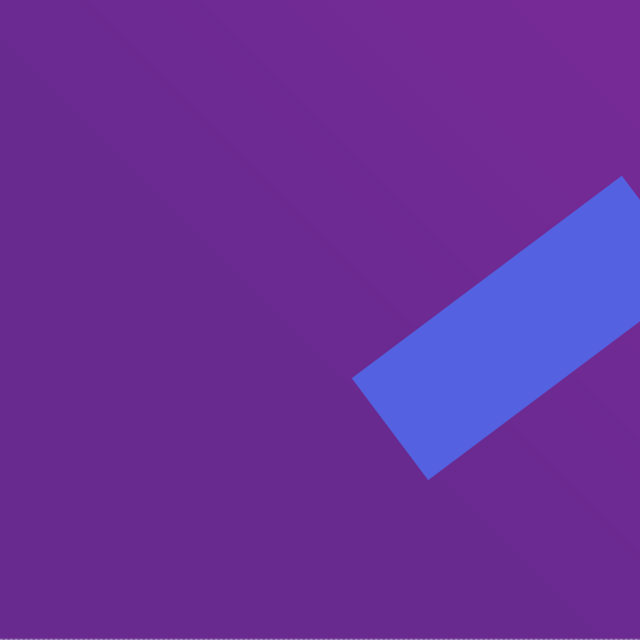
Reproduce this background procedurally as a WebGL 2 fragment shader.

```glsl
#version 300 es
precision highp float;

uniform vec2 u_resolution;
out vec4 fragColor;

const vec3 DEEP_PURPLE = vec3(0.410, 0.163, 0.565);
const vec3 WARM_PURPLE = vec3(0.458, 0.165, 0.586);
const vec3 BLUE = vec3(0.330, 0.384, 0.882);
const vec3 PALE_LILAC = vec3(0.66, 0.56, 0.75);

// Signed distance to a box whose long axis follows the unit vector axis
float boxDistance(vec2 p, vec2 center, vec2 halfSize, vec2 axis) {
    vec2 offset = p - center;
    vec2 local = vec2(dot(offset, axis), dot(offset, vec2(-axis.y, axis.x)));
    vec2 d = abs(local) - halfSize;
    return length(max(d, 0.0)) + min(max(d.x, d.y), 0.0);
}

// Smooth coverage of a shape from its signed distance
float coverage(float dist, float pixel) {
    return 1.0 - smoothstep(-0.7 * pixel, 0.7 * pixel, dist);
}

// Purple field warming toward the upper right corner
vec3 diagonalGradient(vec2 p) {
    return mix(DEEP_PURPLE, WARM_PURPLE, smoothstep(0.75, 1.9, p.x + p.y));
}

// Thin dotted line along the lower border
float dottedBorder(vec2 p, float thickness, float count, float pixel) {
    float dots = 0.75 + 0.25 * sin(6.28318 * count * p.x);
    return dots * coverage(p.y - thickness, pixel);
}

void main() {
    vec2 p = gl_FragCoord.xy / u_resolution;
    float pixel = 1.0 / min(u_resolution.x, u_resolution.y);

    vec3 color = diagonalGradient(p);

    // Tilted blue bar running off the right side
    float bar = boxDistance(p, vec2(0.8203, 0.4876), vec2(0.2637, 0.0995), vec2(0.8, 0.6));
    color = mix(color, BLUE, coverage(bar, pixel));

    color = mix(color, PALE_LILAC, dottedBorder(p, 0.002, 128.0, pixel));
    fragColor = vec4(color, 1.0);
}
```
